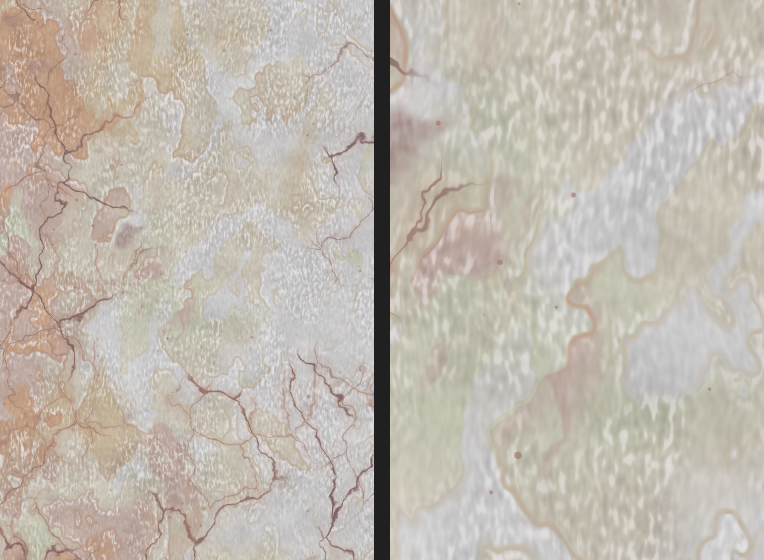
Left, the full canvas; right, a detail of the centre.
Write a WebGL 2 fragment shader that draws this texture.

```glsl
#version 300 es
precision highp float;
// Pale peeling tree bark: nested flaking layers, thin russet cracks and a fibrous grain.
uniform vec2 u_resolution;
out vec4 fragColor;

const vec3 GREY   = vec3(0.79, 0.785, 0.785);
const vec3 CREAM  = vec3(0.775, 0.75, 0.70);
const vec3 SAGE   = vec3(0.76, 0.76, 0.69);
const vec3 OCHRE  = vec3(0.765, 0.705, 0.61);
const vec3 PINK   = vec3(0.745, 0.67, 0.64);
const vec3 ORANGE = vec3(0.765, 0.63, 0.53);
const vec3 RUST   = vec3(0.64, 0.47, 0.41);
const vec3 CRACK  = vec3(0.47, 0.35, 0.36);
const vec3 CHALK  = vec3(0.89, 0.88, 0.88);
const vec2 LAYER_SCALE = vec2(7.5, 5.0);   // flake islands per canvas height
const float LAYERS = 3.2;                  // contour steps in each island
const vec2 PLATE_SCALE = vec2(6.2, 4.2);   // cracked plates per canvas height
const float CRACK_WIDTH = 0.0021;
const vec2 GRAIN_SCALE = vec2(190.0, 85.0);
const float GRAIN_CONTRAST = 0.075;
const float SPECK_SCALE = 26.0;
const uint HASH_MUL = 1664525u;

vec2 hash2(vec2 cell) {
    uvec2 v = uvec2(ivec2(cell)) * HASH_MUL + 1013904223u;
    for (int i = 0; i < 2; i++) {
        v.x += v.y * HASH_MUL;
        v.y += v.x * HASH_MUL;
        v ^= v >> 16u;
    }
    return vec2(v) / 4294967295.0;
}

float cornerRamp(vec2 cell, vec2 offset) {
    float angle = 6.2832 * hash2(cell).x;
    return dot(vec2(cos(angle), sin(angle)), offset);
}

float gradientNoise(vec2 p) {
    vec2 i = floor(p), f = p - i, e = vec2(1.0, 0.0);
    vec2 u = f * f * f * (f * (f * 6.0 - 15.0) + 10.0);
    return mix(mix(cornerRamp(i, f), cornerRamp(i + e, f - e), u.x),
               mix(cornerRamp(i + e.yx, f - e.yx), cornerRamp(i + 1.0, f - 1.0), u.x), u.y);
}

float fbm(vec2 p) {
    float sum = 0.0, amp = 1.0;
    for (int i = 0; i < 4; i++, amp *= 0.45, p = p * 2.1 + 17.3) sum += amp * gradientNoise(p);
    return sum;
}

// Distance to the nearest plate border (x) and the plate's cell (yz)
vec3 plates(vec2 p) {
    vec2 nearest = vec2(0.0), cell = floor(p), base = cell;
    float best = 9.0, border = 9.0;
    for (int k = 0; k < 9; k++) {
        vec2 c = base + vec2(k % 3 - 1, k / 3 - 1), r = c + hash2(c) - p;
        if (dot(r, r) < best) { best = dot(r, r); nearest = r; cell = c; }
    }
    for (int k = 0; k < 25; k++) {
        vec2 c = cell + vec2(k % 5 - 2, k / 5 - 2), r = c + hash2(c) - p, span = r - nearest;
        if (dot(span, span) > 1e-5) border = min(border, dot(0.5 * (r + nearest), normalize(span)));
    }
    return vec3(border, cell);
}

void main() {
    vec2 uv = gl_FragCoord.xy / u_resolution, p = gl_FragCoord.xy / u_resolution.y;
    float px = 1.0 / u_resolution.y;
    vec2 bend = vec2(fbm(p * 5.0), fbm(p * 5.0 + 31.7));
    vec2 jag = vec2(fbm(p * 26.0 + 5.1), fbm(p * 26.0 + 63.9));

    // Flaking layers: signed distance to the nearest contour step
    float height = LAYERS * fbm((p + 0.03 * bend) * LAYER_SCALE + 8.3) + 0.22 * gradientNoise(p * vec2(90.0, 60.0));
    float level = floor(height + 0.5);
    float rim = (fract(height) - 0.5) / max(length(vec2(dFdx(height), dFdy(height))) / px, 4.0);

    // Warmth runs from orange on the left to grey on the right
    vec2 cracked = p + 0.05 * bend + 0.017 * jag;
    vec3 plate = plates(cracked * PLATE_SCALE + 2.6);
    float border = plate.x / PLATE_SCALE.x;
    float patchTone = (hash2(plate.yz).x - 0.5) * smoothstep(0.0, 0.006, border)
                    + 1.3 * (hash2(vec2(level, 7.0)).y - 0.5) * smoothstep(0.0, 0.002, abs(rim));
    float warmth = 0.83 - 0.82 * uv.x + 0.5 * fbm(p * 3.2 + 4.7) + 0.3 * patchTone
                 + 0.22 * smoothstep(0.6, 1.0, uv.y) * smoothstep(0.55, 0.2, uv.x);
    float tint = gradientNoise(p * 4.5 + 12.4);
    vec3 col = mix(GREY, mix(CREAM, SAGE, smoothstep(0.0, 0.3, tint)), smoothstep(0.28, 0.44, warmth));
    vec3 bare = mix(OCHRE, PINK, smoothstep(-0.2, 0.2, tint + 0.25 - 0.35 * uv.y));
    col = mix(mix(col, bare, smoothstep(0.55, 0.74, warmth)), ORANGE, smoothstep(0.84, 1.04, warmth));
    col += 0.035 * fbm(p * 6.0 + 33.0) + 0.05 * fbm(p * 20.0 + 21.0);

    // Fibrous grain with chalky flakes
    vec2 fibre = (p + 0.012 * bend) * GRAIN_SCALE;
    float grain = gradientNoise(fibre) + 0.8 * gradientNoise(fibre * 1.7 + 9.0);
    float cover = smoothstep(-0.25, 0.3, fbm(p * vec2(13.0, 9.0) + 40.0));
    col += GRAIN_CONTRAST * (grain - 0.1) * (0.6 + 0.8 * cover);
    col = mix(col, CHALK, 0.5 * cover * smoothstep(0.1, 0.4, grain));

    // Contour rims: stained lower lip beside a crumbling chalky upper lip
    float rimFade = smoothstep(-0.2, 0.25, gradientNoise(p * 8.0 + 55.0));
    float lip = smoothstep(-0.006, -0.001, rim) * smoothstep(px, -px, rim);
    float chalkLip = smoothstep(0.0, 0.002, rim) * smoothstep(0.009, 0.004, rim);
    vec3 stain = mix(OCHRE * 0.97, mix(ORANGE, RUST, 0.4), smoothstep(0.3, 0.75, warmth));
    col = mix(col, stain, rimFade * lip * (0.65 + 0.4 * grain));
    col = mix(col, CHALK, rimFade * chalkLip * clamp(0.4 + grain, 0.0, 0.8));

    // Wide cracks, then hairlines, fading across the smooth upper middle
    float calm = smoothstep(0.2, 0.55, uv.x) * smoothstep(0.22, 0.5, uv.y);
    float bias = mix(0.2, -0.3, calm) + 0.36 * smoothstep(0.72, 0.9, uv.x) * calm;
    for (int k = 0; k < 2; k++) {
        float fine = float(k);
        if (k == 1) border = plates(cracked * PLATE_SCALE * 1.8 + 40.0).x / (1.8 * PLATE_SCALE.x);
        float open = smoothstep(-0.05, 0.2, gradientNoise(p * 6.0 + 71.0 + 9.0 * fine) + bias - 0.08 * fine);
        float width = CRACK_WIDTH * open * (0.45 + 1.3 * abs(jag.y)) * (1.0 - 0.5 * fine);
        col = mix(col, mix(ORANGE, RUST, 0.4), 0.5 * open * exp(-border / 0.005) * (1.0 - 0.6 * uv.x));
        vec3 ink = mix(RUST, CRACK, smoothstep(-0.25, 0.2, tint + 0.3 * uv.x - 0.2 * fine));
        col = mix(col, ink, (0.9 - 0.3 * fine) * open * smoothstep(width + px, width - px, border));
    }

    // Dusky stains and small dark specks
    float dusk = smoothstep(0.4, 0.75, fbm(p * vec2(11.0, 13.0) + 90.0)) * smoothstep(0.8, 0.3, uv.x);
    col = mix(col, vec3(0.60, 0.48, 0.48), dusk * (0.6 + 0.5 * grain));
    vec2 speckCell = floor(p * SPECK_SCALE), seed = hash2(speckCell + 300.0);
    float speckDist = length(fract(p * SPECK_SCALE) - 0.2 - 0.6 * hash2(speckCell)) / SPECK_SCALE;
    float radius = 0.0007 + 0.0018 * seed.y * seed.y;
    col = mix(col, RUST, 0.7 * step(seed.x, 0.16) * smoothstep(radius + px, radius - px, speckDist + 0.001 * jag.x));

    fragColor = vec4(clamp(col, 0.0, 1.0), 1.0);
}
```
